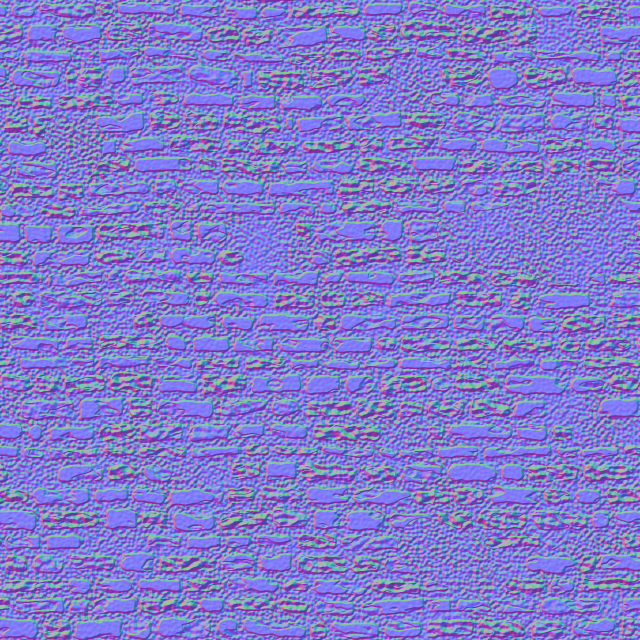
Write a Shadertoy shader that draws this texture map.

```glsl
// Tangent-space normal map of a rubble stone wall: wavy courses of rounded,
// chipped stones set in grainy mortar. A height field is built from jittered
// cells, rounded boxes and gradient noise; its slopes become the colours.

#define COURSES 29.0        // stone rows per canvas
#define STONES 14.5         // mean stones per row
#define JOINT 0.0038        // half width of the mortar joint
#define BEVEL_WIDTH 0.0032  // width of the stone rim
#define BEVEL_HEIGHT 0.0095 // how far stones stand out
#define GRAIN_HEIGHT 0.0105 // mortar grain
#define ROUGH_HEIGHT 0.030  // relief of rough stones
#define CHIP_HEIGHT 0.0075  // depth of broken ledges
#define SLOPE_GAIN 1.15     // overall steepness
#define TINT_GAIN 0.62      // saturation of the red and green channels

vec2 hash2(vec2 p) {
    vec3 q = fract(p.xyx * vec3(0.1031, 0.1030, 0.0973));
    q += dot(q, q.yzx + 33.33);
    return fract((q.xx + q.yz) * q.zy);
}

float gradientAt(vec2 cell, vec2 offset) {
    return dot(hash2(cell) * 2.0 - 1.0, offset);
}

float gradientNoise(vec2 p) {
    vec2 i = floor(p), f = p - i;
    vec2 u = f * f * f * (f * (f * 6.0 - 15.0) + 10.0);
    vec2 e = vec2(0.0, 1.0);
    float low = mix(gradientAt(i, f), gradientAt(i + e.yx, f - e.yx), u.x);
    float high = mix(gradientAt(i + e, f - e), gradientAt(i + 1.0, f - 1.0), u.x);
    return mix(low, high, u.y);
}

// Jittered border number i of a one-dimensional division
float border(float i, float seed, float jitter) {
    return i + jitter * (hash2(vec2(i, seed)).x - 0.5);
}

// Index, lower and upper border of the interval that holds x
vec3 interval(float x, float seed, float jitter) {
    float i = floor(x);
    if (x < border(i, seed, jitter)) i -= 1.0;
    else if (x >= border(i + 1.0, seed, jitter)) i += 1.0;
    return vec3(i, border(i, seed, jitter), border(i + 1.0, seed, jitter));
}

float roundedBox(vec2 p, vec2 halfSize, float radius) {
    vec2 q = abs(p) - halfSize + radius;
    return length(max(q, 0.0)) + min(max(q.x, q.y), 0.0) - radius;
}

// Signed distance to the stone of this cell; id receives its random pair
float stoneDistance(vec2 p, out vec2 id) {
    p.y += 0.011 * gradientNoise(p * vec2(5.0, 3.0) + 7.3);
    vec3 row = interval(p.y * COURSES, 3.0, 0.32);
    float shift = hash2(vec2(row.x, 51.0)).y * 9.0;
    vec3 col = interval(p.x * STONES + shift, row.x + 80.0, 0.72);
    id = hash2(vec2(col.x + 17.0, row.x + 5.0));
    vec2 shape = hash2(vec2(col.x + 61.0, row.x + 33.0));

    vec2 lower = vec2((col.y - shift) / STONES, row.y / COURSES);
    vec2 upper = vec2((col.z - shift) / STONES, row.z / COURSES);
    vec2 q = p - 0.5 * (lower + upper);
    vec2 halfSize = 0.5 * (upper - lower) - JOINT;
    halfSize.y *= mix(0.76, 1.0, shape.x);

    // Slight tilt and taper make each block irregular
    q.y += q.x * (shape.y - 0.5) * 0.12;
    halfSize.y *= 1.0 - 0.18 * (id.x - 0.3) * clamp(q.x / halfSize.x, -1.0, 1.0);
    float radius = min(halfSize.x, halfSize.y) * mix(0.4, 1.0, shape.y);
    float d = roundedBox(q, halfSize, radius);
    d += 0.0045 * gradientNoise(p * 42.0) + 0.0025 * gradientNoise(p * 95.0);

    // Some cells stay bare mortar
    float bare = step(id.y, 0.06) + step(0.34, gradientNoise(p * 4.0 + 2.0));
    return d + 0.02 * bare;
}

float wallHeight(vec2 p) {
    vec2 id;
    float d = stoneDistance(p, id);
    float stone = smoothstep(0.0, BEVEL_WIDTH, -d);

    // Mortar grain, patchy in strength
    float grain = gradientNoise(p * 170.0) + 0.35 * gradientNoise(p * 85.0 + 9.0);
    float patchiness = 0.85 + 0.9 * gradientNoise(p * 11.0 + 4.0);

    // Stone face: flat, broken by horizontal ledges, or rough all over
    float coarse = gradientNoise(p * vec2(72.0, 118.0) + 31.0);
    float ledge = gradientNoise(p * vec2(22.0, 52.0) + id * 40.0) + 0.25 * coarse;
    float chip = smoothstep(0.07, 0.17, ledge);
    float rough = smoothstep(0.48, 0.74, id.x);
    float relief = max(rough, 0.35 * chip);

    float face = BEVEL_HEIGHT - CHIP_HEIGHT * chip + ROUGH_HEIGHT * relief * coarse;
    face += GRAIN_HEIGHT * grain * mix(0.1, 0.8, relief);
    return mix(GRAIN_HEIGHT * grain * patchiness, face, stone);
}

// Red grows toward left-facing slopes, green toward upward-facing ones
vec3 normalColor(vec2 p) {
    vec2 e = vec2(0.0009, 0.0);
    float h = wallHeight(p);
    vec2 slope = vec2(wallHeight(p + e) - h, wallHeight(p + e.yx) - h) / e.x;
    vec3 n = normalize(vec3(slope * vec2(1.0, -1.0) * SLOPE_GAIN, 1.0));
    return vec3(0.505, 0.485, 0.5) + 0.5 * n * vec3(TINT_GAIN, TINT_GAIN, 0.96);
}

void mainImage(out vec4 fragColor, in vec2 fragCoord) {
    // Four samples per pixel smooth the fine relief
    vec3 color = vec3(0.0);
    for (int k = 0; k < 4; k++) {
        vec2 offset = vec2(k & 1, k >> 1) * 0.5 - 0.25;
        color += normalColor((fragCoord + offset) / iResolution.y);
    }
    fragColor = vec4(color * 0.25, 1.0);
}
```
